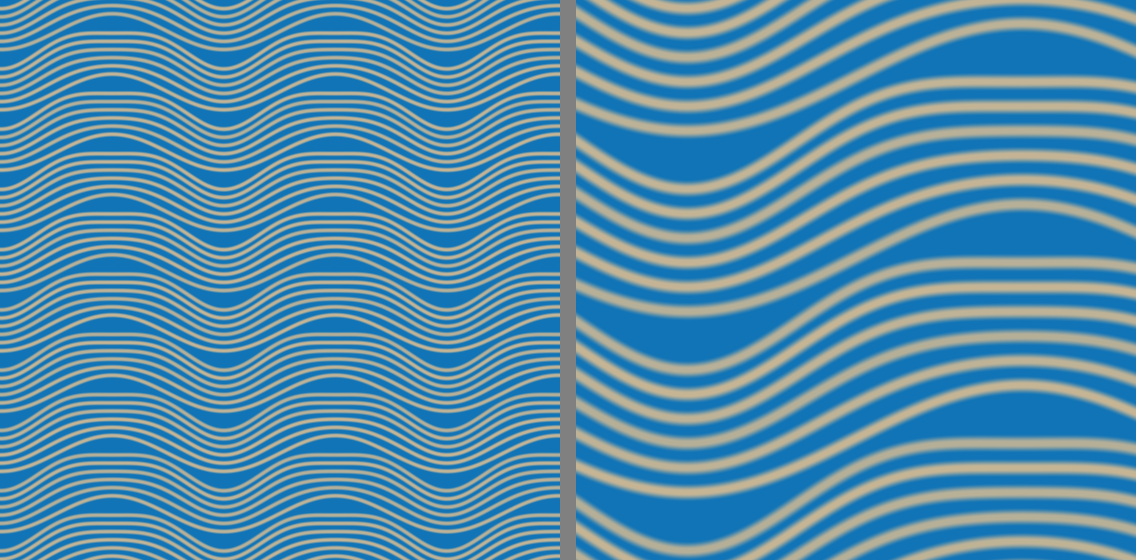
Left: the whole. Right: its middle third, enlarged.
Give the GLSL for this pattern, as a Shadertoy shader.

```glsl
const vec3 BLUE = vec3(0.065, 0.455, 0.715);
const vec3 SAND = vec3(0.775, 0.710, 0.585);

const int   LINES       = 6;       // strokes in each band
const float WAVELENGTH  = 0.3984;
const float CREST_X     = 0.2005;
const float BAND_PERIOD = 0.1076;
const float BAND_HEIGHT = 0.0729;  // top stroke to bottom stroke
const float BAND_BASE   = 0.1146;  // crest of the lowest stroke
const float AMPLITUDE   = 0.0319;
const float FLATTENING  = 0.27;    // second harmonic that levels the crests
const float HALF_WIDTH  = 0.0033;
const float SOFTNESS    = 0.0025;
const float INK_LOSS    = 0.10;    // largest fading of a stroke
const float TAU         = 6.2831853;

float hash12(vec2 p) {
    vec3 q = fract(vec3(p.xyx) * 0.1031);
    q += dot(q, q.yzx + 33.33);
    return fract((q.x + q.y) * q.z);
}

// Height below the crest, and its slope along x
vec2 wave(float x, float flatness) {
    float phase = TAU * (x - CREST_X) / WAVELENGTH;
    float height = cos(phase) - 1.0 + flatness * (1.0 - cos(2.0 * phase));
    float slope = 2.0 * flatness * sin(2.0 * phase) - sin(phase);
    return AMPLITUDE * vec2(height, slope * TAU / WAVELENGTH);
}

// Coverage of one stroke, repeated in every band
float stroke(vec2 p, int index, float edge) {
    float depth = float(index) / float(LINES - 1);
    vec2 curve = wave(p.x, FLATTENING * (1.0 - depth * depth));
    float offset = p.y - BAND_BASE - BAND_HEIGHT * (1.0 - depth) - curve.x;
    float band = floor(offset / BAND_PERIOD + 0.5);
    float dist = abs(offset - band * BAND_PERIOD) / sqrt(1.0 + curve.y * curve.y);
    float ink = 1.0 - INK_LOSS * hash12(vec2(band + 20.0, float(index)));
    return ink * (1.0 - smoothstep(HALF_WIDTH - edge, HALF_WIDTH + edge, dist));
}

void mainImage(out vec4 fragColor, in vec2 fragCoord) {
    vec2 p = fragCoord / iResolution.y;
    float edge = max(SOFTNESS, 0.75 / iResolution.y);

    float coverage = 0.0;
    for (int i = 0; i < LINES; i++) {
        coverage = max(coverage, stroke(p, i, edge));
    }
    fragColor = vec4(mix(BLUE, SAND, coverage), 1.0);
}
```
